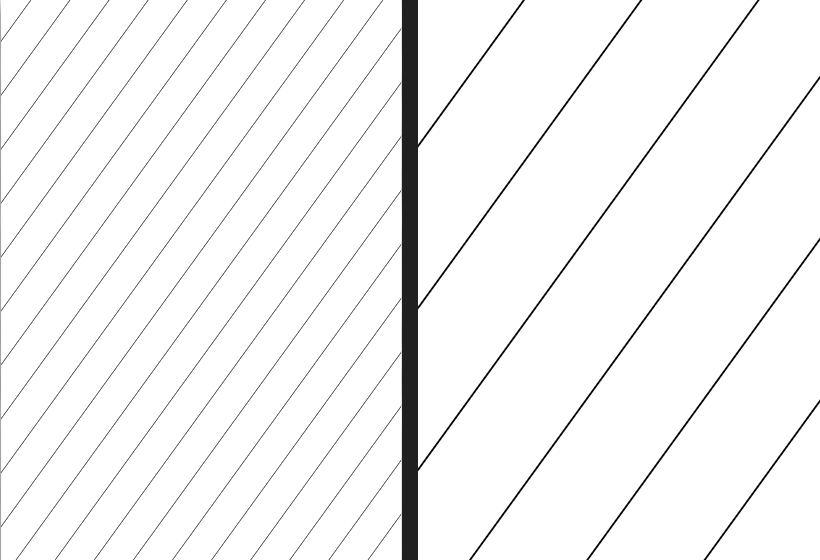
Left: the whole. Right: its middle third, enlarged.
Give the GLSL for this pattern, as a Shadertoy shader.

```glsl
// Thin black diagonal hairlines, evenly spaced and rising to the right on white.
// A single phase repeats the line; exact pixel coverage keeps the hairline even.
// Narrow grey strips, slightly uneven along their length, edge the two sides.

#define REPEATS vec2(10.28, 10.38)   // lines across and down the canvas
#define LINE_PHASE 0.79              // offset of the first line from the top left
#define LINE_WIDTH 0.00108           // widths are fractions of the canvas height
#define LEFT_WIDTH 0.0019
#define RIGHT_WIDTH 0.0014
#define LEFT_SHADE 0.36
#define RIGHT_SHADE 0.16
#define WEAR_SCALE 14.0
#define PAPER vec3(1.0)
#define INK vec3(0.02)

float hashGradient(float cell) {
    return fract(sin(cell * 127.1) * 4375.85) * 2.0 - 1.0;
}

// One-dimensional gradient noise
float gradientNoise(float x) {
    float cell = floor(x);
    float f = x - cell;
    float blend = f * f * f * (f * (f * 6.0 - 15.0) + 10.0);
    return mix(hashGradient(cell) * f, hashGradient(cell + 1.0) * (f - 1.0), blend);
}

// Share of a pixel covered by a band centred at distance zero
float bandCoverage(float dist, float width, float pixel) {
    float upper = min(dist + 0.5 * pixel, 0.5 * width);
    float lower = max(dist - 0.5 * pixel, -0.5 * width);
    return clamp((upper - lower) / pixel, 0.0, 1.0);
}

void mainImage(out vec4 fragColor, in vec2 fragCoord) {
    float pixel = 1.0 / iResolution.y;
    float aspect = iResolution.x * pixel;
    vec2 pos = vec2(fragCoord.x, iResolution.y - fragCoord.y) * pixel;

    // Diagonal lines: signed phase to the nearest line, turned into distance
    vec2 frequency = REPEATS / vec2(aspect, 1.0);
    float phase = dot(pos, frequency) - LINE_PHASE;
    float dist = (fract(phase + 0.5) - 0.5) / length(frequency);
    vec3 color = mix(PAPER, INK, bandCoverage(dist, LINE_WIDTH, pixel));

    // Side strips: bands centred on the borders, varying along their length
    float wear = gradientNoise(pos.y * WEAR_SCALE);
    float left = bandCoverage(pos.x, 2.0 * LEFT_WIDTH, pixel);
    float right = bandCoverage(aspect - pos.x, 2.0 * RIGHT_WIDTH, pixel);
    float topFade = smoothstep(0.0, 0.03, pos.y);
    float leftShade = LEFT_SHADE * (1.0 + 0.4 * wear) * mix(0.4, 1.0, topFade);
    float rightShade = RIGHT_SHADE * clamp(1.0 + 1.8 * wear, 0.0, 2.0);
    color = mix(color, PAPER * (1.0 - leftShade), left);
    color = mix(color, PAPER * (1.0 - rightShade), right);

    fragColor = vec4(color, 1.0);
}
```
